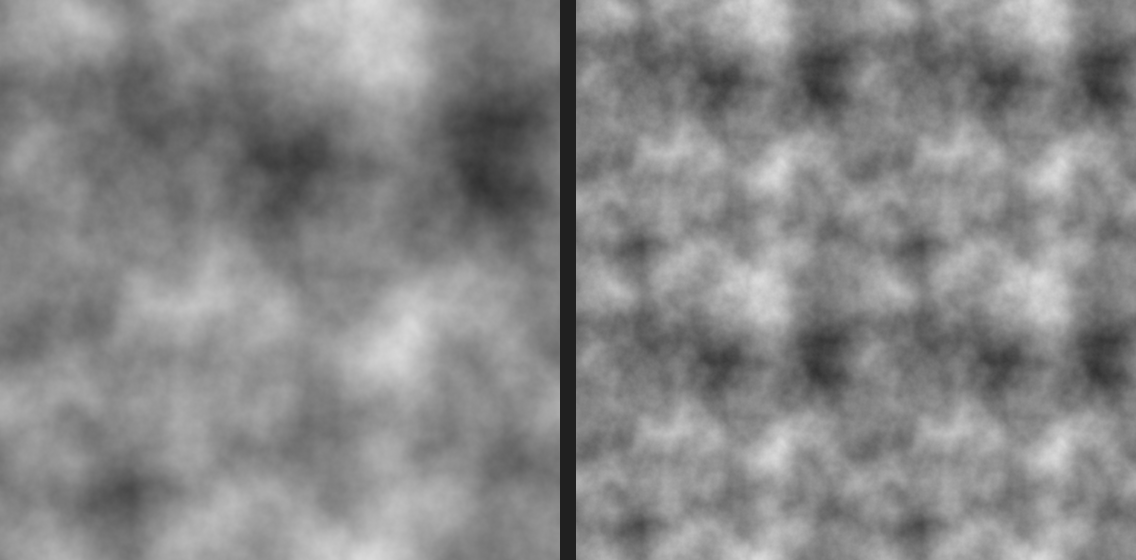
Left: one tile. Right: repeated 2 by 2.
Write a Shadertoy shader that draws this texture.

```glsl
// Soft grey clouds: a fractal sum of gradient noise on a wrapping lattice.
// Every octave has a whole number of cells per canvas, so the result tiles;
// a separate shift per octave keeps the lattices from lining up.

const float MEAN_GREY  = 0.535;
const float CONTRAST   = 0.455;
const int   BASE_CELLS = 3;     // cells across the canvas in the coarsest octave
const int   OCTAVES    = 7;
const float GAIN       = 0.5;   // amplitude ratio between octaves
const uint  SEED       = 17u;
const vec2  OCTAVE_SHIFT = vec2(0.618, 0.367);
const float TAU = 6.2831853;

// Integer hash of a lattice node, from 0 to 1
float hash(ivec2 node, uint layer) {
    uint h = uint(node.x) * 1597u + uint(node.y) * 51749u + (layer + SEED) * 7919u;
    h = (h ^ (h >> 16)) * 73244475u;
    h = (h ^ (h >> 15)) * 73244475u;
    h ^= h >> 16;
    return float(h & 65535u) / 65536.0;
}

// Slope contribution of one node, wrapped to the period
float nodeSlope(ivec2 node, vec2 offset, int period, uint layer) {
    ivec2 wrapped = (node + period) % period;
    float angle = TAU * hash(wrapped, layer);
    return dot(vec2(cos(angle), sin(angle)), offset);
}

// Gradient noise with quintic blending, centred on zero
float gradientNoise(vec2 p, int period, uint layer) {
    ivec2 cell = ivec2(floor(p));
    vec2 f = fract(p);
    vec2 blend = f * f * f * (f * (f * 6.0 - 15.0) + 10.0);
    float a = nodeSlope(cell, f, period, layer);
    float b = nodeSlope(cell + ivec2(1, 0), f - vec2(1, 0), period, layer);
    float c = nodeSlope(cell + ivec2(0, 1), f - vec2(0, 1), period, layer);
    float d = nodeSlope(cell + ivec2(1, 1), f - vec2(1, 1), period, layer);
    return mix(mix(a, b, blend.x), mix(c, d, blend.x), blend.y);
}

// Sum of octaves, each with twice the cells of the last
float clouds(vec2 uv) {
    float sum = 0.0;
    float amplitude = 1.0;
    int cells = BASE_CELLS;
    for (int i = 0; i < OCTAVES; i++) {
        vec2 shift = fract(OCTAVE_SHIFT * float(i + 1));
        sum += amplitude * gradientNoise(uv * float(cells) + shift, cells, uint(i));
        amplitude *= GAIN;
        cells *= 2;
    }
    return sum;
}

void mainImage(out vec4 fragColor, in vec2 fragCoord) {
    vec2 uv = fragCoord / iResolution.xy;
    float grey = MEAN_GREY + CONTRAST * clouds(uv);
    fragColor = vec4(vec3(clamp(grey, 0.0, 1.0)), 1.0);
}
```
